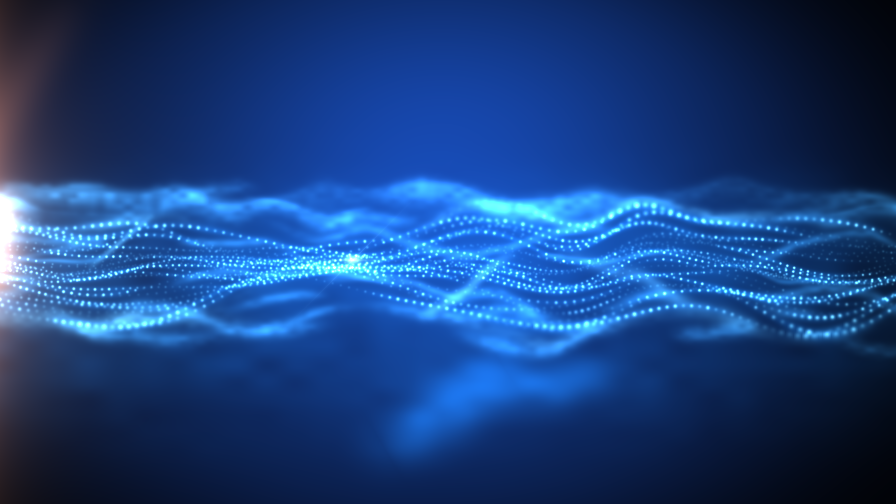
Give the GLSL for this background, as a Shadertoy shader.

```glsl
// Glowing particle waves over a deep blue backdrop with shallow focus.
// Dotted strands are blended between an upper and a lower wave profile;
// soft folds and stretched noise make the haze, warm flares light the left.

#define STRANDS 24
#define FOLDS 9
#define DOT_SPACING 0.0130
#define DOT_RADIUS 0.0022
#define FOCUS_Y 0.47
#define HAZE_GAIN 0.8
#define NAVY vec3(0.018, 0.040, 0.105)
#define BLUE vec3(0.080, 0.275, 0.66)
#define AZURE vec3(0.09, 0.47, 0.82)
#define CYAN vec3(0.52, 0.88, 0.93)
#define WARM vec3(0.95, 0.55, 0.36)

float hash(vec2 p) {
    p = fract(p * vec2(0.1031, 0.1137));
    p += dot(p, p.yx + 33.33);
    return fract((p.x + p.y) * p.x * 17.0);
}

float noise(vec2 p) {
    vec2 i = floor(p), f = fract(p);
    f = f * f * (3.0 - 2.0 * f);
    return mix(mix(hash(i), hash(i + vec2(1, 0)), f.x),
               mix(hash(i + vec2(0, 1)), hash(i + vec2(1, 1)), f.x), f.y);
}

float bump(float x, float center, float width) {
    float d = (x - center) / width;
    return exp(-d * d);
}

// Soft elliptical glow
float blob(vec2 p, vec2 center, vec2 size) {
    vec2 d = (p - center) / size;
    return exp(-dot(d, d));
}

// Soft line from a to b, fading towards both ends
float streak(vec2 p, vec2 a, vec2 b, float width) {
    vec2 d = b - a;
    float t = clamp(dot(p - a, d) / dot(d, d), 0.0, 1.0);
    float r = length(p - a - d * t) / width;
    return exp(-r * r) * (0.25 + 3.0 * t * (1.0 - t));
}

float crest(float x) {
    return 0.496 + 0.06 * bump(x, 0.0, 0.15) + 0.068 * bump(x, 0.30, 0.15)
         + 0.100 * bump(x, 0.97, 0.16) + 0.07 * bump(x, 1.27, 0.10)
         + 0.075 * bump(x, 1.52, 0.24);
}

float trough(float x) {
    return 0.465 - 0.06 * bump(x, 0.0, 0.16) - 0.10 * bump(x, 0.28, 0.22)
         - 0.125 * bump(x, 1.08, 0.27) - 0.125 * bump(x, 1.62, 0.20);
}

// Height of one strand; depth runs from 0 (far) to 1 (near)
float strandY(float x, float depth, float seed) {
    float ripple = sin(x * (6.0 + 5.0 * seed) + seed * 40.0) + 0.5 * sin(x * 14.0 + seed * 71.0);
    return mix(crest(x), trough(x), depth) + 0.014 * ripple;
}

vec3 strands(vec2 p) {
    float defocus = 0.2 * pow(abs(p.y - FOCUS_Y), 2.0);
    float blur = DOT_RADIUS + defocus;
    float sharp = DOT_RADIUS / blur;
    vec3 light = vec3(0);
    for (int i = 0; i < STRANDS; i++) {
        float id = float(i), seed = hash(vec2(id * 3.0 + 1.0, 5.0));
        float u = 2.0 * id / float(STRANDS - 1) - 1.0;
        float depth = 0.5 + 0.5 * u * sqrt(abs(u));
        float spacing = DOT_SPACING * (0.8 + 0.6 * hash(vec2(id, 9.0)));
        float cell = floor(p.x / spacing + seed);
        float x = (cell + 0.5 - seed) * spacing;
        float r = length(p - vec2(x, strandY(x, depth, seed))) / blur;
        float mask = smoothstep(0.35, 0.75, noise(vec2(p.x * 6.0, id * 3.7)));
        float gain = (0.12 + mask) * (0.3 + hash(vec2(cell, id)));
        float line = (p.y - strandY(p.x, depth, seed)) / (0.005 + 2.0 * defocus);
        light += CYAN * exp(-r * r) * gain * (0.25 + 0.75 * sharp);
        light += AZURE * exp(-line * line) * (0.08 + mask) * (0.26 - 0.10 * sharp);
    }
    return light;
}

// Defocused continuous waves crossing the band
float folds(vec2 p) {
    float sum = 0.0;
    for (int i = 0; i < FOLDS; i++) {
        float id = float(i), seed = hash(vec2(id, 17.0));
        float level = mix(0.34, 0.60, id / float(FOLDS - 1));
        float y = level + 0.022 * sin(p.x * (6.0 + 5.0 * seed) + seed * 50.0)
                + 0.012 * sin(p.x * 17.0 + id * 2.3);
        float width = 0.006 + 0.07 * abs(level - FOCUS_Y);
        sum += bump(p.y, y, width) * smoothstep(0.35, 0.85, noise(vec2(p.x * 7.0 + id * 9.0, id)));
    }
    return sum;
}

vec3 haze(vec2 p) {
    float n = 0.65 * noise(p * vec2(7.0, 11.0)) + 0.35 * noise(p * vec2(17.0, 29.0) + 4.0);
    float grain = 0.7 + 0.6 * noise(p * vec2(55.0, 85.0));
    vec2 w = p + vec2(0.0, 0.03 * (noise(p * vec2(11.0, 9.0) + 6.0) - 0.5));
    // Two overlapping distant ridges with soft undersides
    float ridgeA = 0.612 + 0.016 * sin(p.x * 9.3 + 0.36) + 0.006 * sin(p.x * 23.0);
    float ridgeB = 0.590 + 0.016 * sin(p.x * 13.0 + 2.0);
    float a = w.y - ridgeA, b = w.y - ridgeB;
    float patchA = 0.25 + 1.1 * smoothstep(0.25, 0.85, noise(vec2(p.x * 7.0, 3.0)));
    float patchB = smoothstep(0.3, 0.8, noise(vec2(p.x * 9.0, 8.0)));
    float far = patchA * exp(-a * a / (a > 0.0 ? 0.0002 : 0.0008)) * 0.65
              + patchB * exp(-b * b / (b > 0.0 ? 0.00008 : 0.0006)) * 0.55;
    far *= 1.0 - 0.35 * smoothstep(1.2, 1.7, p.x);
    float body = bump(p.y, 0.48, 0.13) * (0.12 + 0.40 * n);
    float low = bump(p.y, 0.27, 0.12) * n * 0.28;
    float near = 0.65 * streak(w, vec2(0.76, 0.11), vec2(1.0, 0.27), 0.055)
               + 0.5 * blob(w, vec2(1.06, 0.235), vec2(0.15, 0.04));
    // Bright stretches along the wave profiles
    float rim = bump(w.y, crest(p.x) + 0.005, 0.011) * smoothstep(0.51, 0.58, crest(p.x))
              + 0.7 * bump(w.y, trough(p.x) - 0.01, 0.015) * smoothstep(0.45, 0.37, trough(p.x));
    rim *= 0.15 + 0.85 * noise(vec2(p.x * 9.0, 14.0));
    float lines = 0.6 * streak(w, vec2(0.84, 0.38), vec2(1.01, 0.49), 0.012)
                + 0.35 * streak(w, vec2(1.12, 0.50), vec2(1.40, 0.39), 0.014)
                + 0.45 * streak(p, vec2(0.18, 0.47), vec2(0.30, 0.57), 0.006)
                + 0.55 * blob(w, vec2(0.27, 0.36), vec2(0.15, 0.018));
    return HAZE_GAIN * (AZURE * (body + low + near * (0.5 + 0.9 * n))
         + grain * (mix(AZURE, CYAN, 0.35) * (far + 0.45 * folds(w))
                  + mix(AZURE, CYAN, 0.7) * (lines + 0.7 * rim)));
}

vec3 flares(vec2 p) {
    vec2 d = p - vec2(0.70, 0.484);
    vec2 q = vec2(d.x + d.y, d.x - d.y) * 0.707;
    float star = 0.7 * blob(d, vec2(0), vec2(0.014, 0.008)) + 0.5 * exp(-abs(d.x) / 0.03 - abs(d.y) / 0.003)
               + 0.22 * exp(-abs(q.x) / 0.05 - abs(q.y) / 0.0025);
    float side = 0.24 * exp(-p.x / 0.07) * (0.35 + bump(p.y, 0.58, 0.36));
    float core = blob(p, vec2(-0.01, 0.49), vec2(0.05, 0.075)) + 0.7 * blob(p, vec2(0.0, 0.575), vec2(0.04));
    float beam = 0.10 * streak(p, vec2(-0.06, 0.66), vec2(0.15, 1.0), 0.05);
    vec3 veil = vec3(0.17, 0.13, 0.12) * exp(-p.x / 0.17) * bump(p.y, 0.5, 0.36);
    return vec3(0.75, 0.95, 1.0) * star + WARM * (side + beam) + veil + vec3(1.0, 0.75, 0.58) * core * 0.75;
}

void mainImage(out vec4 fragColor, in vec2 fragCoord) {
    vec2 p = fragCoord / iResolution.y;
    // Backdrop and its lower reflection
    float glow = blob(p, vec2(0.88, 0.70), vec2(0.61, 0.42));
    vec3 color = NAVY + BLUE * (0.88 * glow + 0.30 * blob(p, vec2(0.86, 0.14), vec2(0.68, 0.28)));
    // Luminous waves
    color += haze(p) + strands(p);
    // Darkened corners
    vec2 v = (p - vec2(0.82, 0.52)) / vec2(1.18, 0.82);
    color *= 1.0 - 0.8 * smoothstep(0.35, 1.1, dot(v, v));
    color += flares(p);
    fragColor = vec4(min(color, 1.0), 1.0);
}
```
